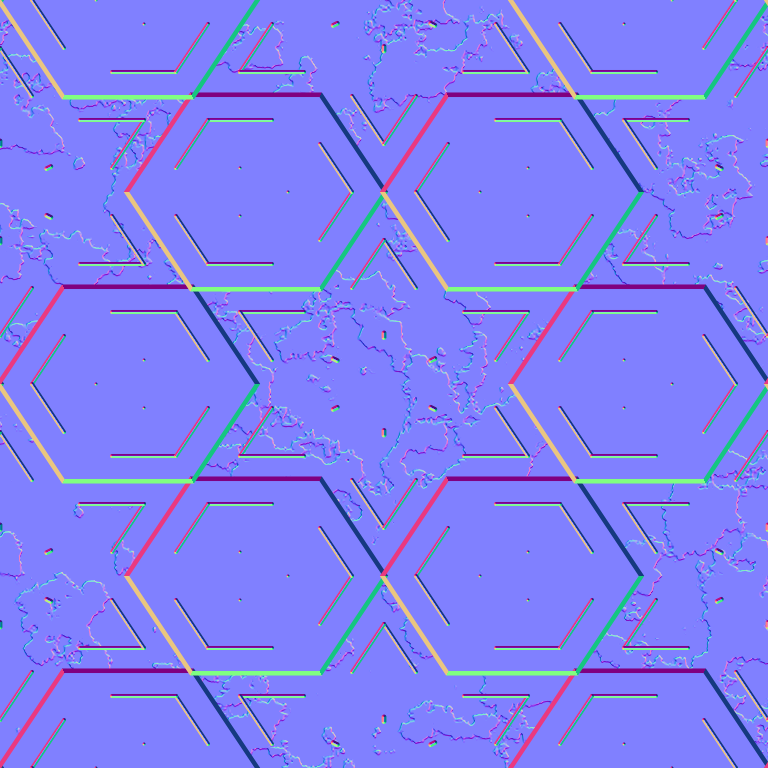
A WebGL 2 fragment shader for this texture map:

```glsl
#version 300 es
precision highp float;

#define CELLS 12.0
#define EDGE_INNER 0.016
#define EDGE_OUTER 0.055
#define GROOVE_HALF 0.031
#define ARM_LENGTH 1.0
#define DOT_RADIUS 0.024
#define DENT_RADIUS 0.038
#define WEAR_SCALE 1.5
#define WEAR_LEVEL 0.56
#define WEAR_STEP 0.02
#define WEAR_DEPTH 0.85

uniform vec2 u_resolution;
out vec4 fragColor;

const vec3 FLAT = vec3(0.5, 0.5, 1.0);
const vec2 SQUASH = vec2(1.0, 0.866025);
const float PI = 3.14159;

float hash(vec2 p) {
    return fract(sin(dot(p, vec2(127.1, 311.7))) * 43758.5);
}

float noise(vec2 p) {
    vec2 i = floor(p), f = fract(p);
    f = f * f * (3.0 - 2.0 * f);
    return mix(mix(hash(i), hash(i + vec2(1, 0)), f.x),
               mix(hash(i + vec2(0, 1)), hash(i + vec2(1, 1)), f.x), f.y);
}

// Eroded plateaus with ragged coastlines
float wearHeight(vec2 p) {
    float sum = 0.0, total = 0.0, gain = 1.0;
    p *= WEAR_SCALE;
    for (int k = 0; k < 5; k++) {
        sum += gain * noise(p);
        total += gain;
        gain *= 0.6;
        p = p * 2.03 + 17.3;
    }
    return smoothstep(WEAR_LEVEL - 0.02, WEAR_LEVEL + 0.02, sum / total);
}

// Uphill slope to tangent-space normal colour
vec3 encodeNormal(vec2 slope) {
    return vec3(0.5 - 0.5 * slope, 0.5 + 0.5 * sqrt(max(0.0, 1.0 - dot(slope, slope))));
}

vec2 polar(float angle) {
    return vec2(cos(angle), sin(angle));
}

// Rounded channel between two points: xy = slope, z = coverage
vec3 groove(vec2 p, vec2 a, vec2 b, float halfWidth, float aa) {
    vec2 pa = p - a, ba = b - a;
    vec2 away = pa - ba * clamp(dot(pa, ba) / max(dot(ba, ba), 1e-5), 0.0, 1.0);
    float d = length(away);
    vec2 slope = away / max(d, 1e-4) * smoothstep(0.0, aa, d);
    return vec3(slope, 1.0 - smoothstep(halfWidth - aa, halfWidth + aa, d));
}

void stamp(inout vec3 colour, inout float cover, vec3 relief) {
    colour = mix(colour, encodeNormal(relief.xy), relief.z);
    cover = max(cover, relief.z);
}

// Hexagon with flat top: xy = outward normal, z = signed distance
vec3 hexagon(vec2 p) {
    vec2 q = abs(p), side = normalize(vec2(1.5, 1.0));
    float sideDist = dot(q, side) - 2.0 * side.x;
    float capDist = q.y - 1.5;
    vec2 n = sideDist > capDist ? side : vec2(0, 1);
    return vec3(n * vec2(p.x < 0.0 ? -1.0 : 1.0, p.y < 0.0 ? -1.0 : 1.0), max(sideDist, capDist));
}

void main() {
    vec2 p = gl_FragCoord.xy / u_resolution * CELLS;
    float aa = 0.6 * CELLS / u_resolution.y;
    vec3 colour = FLAT;
    float cover = 0.0, plateDist = 10.0;

    // Lattice of plates; every third site is an open star
    for (int dj = -1; dj <= 1; dj++)
    for (int di = -1; di <= 1; di++) {
        float row = round(p.y / 3.0) + float(dj);
        float even = 1.0 - mod(row, 2.0);
        float column = round((p.x - 2.0 * even) / 4.0) + float(di);
        vec2 local = p - vec2(4.0 * column + 2.0 * even, 3.0 * row);
        float kind = mod(column - even, 3.0);
        bool star = kind < 0.5;

        if (!star) {
            vec3 hex = hexagon(local);
            plateDist = min(plateDist, hex.z);
            float middle = 0.5 * (EDGE_OUTER - EDGE_INNER);
            float halfBand = 0.5 * (EDGE_OUTER + EDGE_INNER);
            float band = 1.0 - smoothstep(-aa, aa, abs(hex.z - middle) - halfBand);
            stamp(colour, cover, vec3(hex.xy, band));
        }

        // Corner brackets and their inner marks
        int count = star ? 6 : 3;
        float firstAngle = star ? PI / 6.0 : (kind < 1.5 ? 0.0 : PI);
        float apexRadius = star ? 2.598 : 1.5;
        float armTurn = star ? PI * 5.0 / 6.0 : PI * 2.0 / 3.0;
        for (int k = 0; k < count; k++) {
            float angle = firstAngle + 2.0 * PI * float(k) / float(count);
            vec2 ray = polar(angle) * SQUASH;
            vec2 apex = ray * apexRadius;
            for (float s = -1.0; s < 2.0; s += 2.0) {
                vec2 tip = apex + polar(angle + s * armTurn) * SQUASH * ARM_LENGTH;
                stamp(colour, cover, groove(local, apex, tip, GROOVE_HALF, aa));
            }
            vec2 mark = ray * (star ? 0.88 : 0.5);
            vec2 reach = star ? normalize(ray) * 0.035 : vec2(0);
            stamp(colour, cover, groove(local, mark - reach, mark + reach, star ? DENT_RADIUS : DOT_RADIUS, aa));
        }
    }

    // Wear on the ground between plates
    float h = wearHeight(p);
    vec2 slope = vec2(wearHeight(p + vec2(WEAR_STEP, 0)), wearHeight(p + vec2(0, WEAR_STEP))) - h;
    slope *= WEAR_DEPTH / max(1.0, length(slope));
    float ground = smoothstep(0.0, EDGE_OUTER, plateDist) * (1.0 - cover);
    colour += (encodeNormal(slope) - FLAT) * ground;

    fragColor = vec4(colour, 1.0);
}
```
